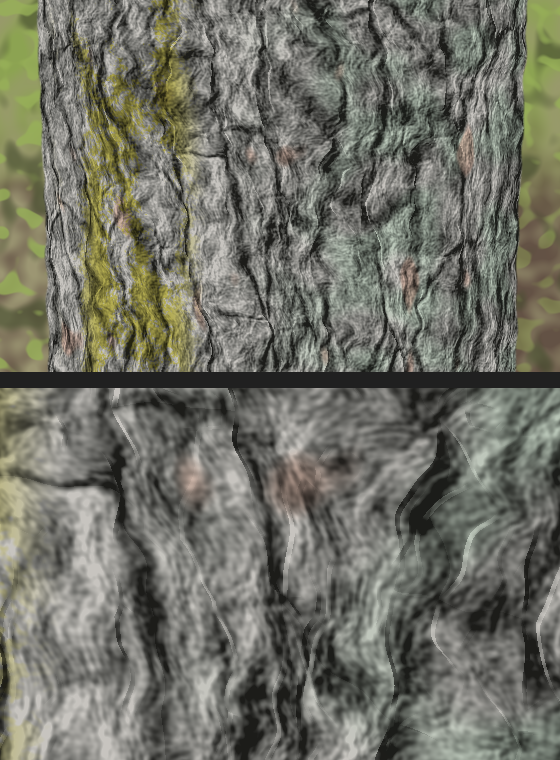
Top: the whole. Bottom: its middle third, enlarged.
Reproduce this texture procedurally as a WebGL 1 fragment shader.

```glsl
precision highp float;

uniform vec2 u_resolution;

// Bark colours
const vec3 CREVICE = vec3(0.11, 0.11, 0.10);
const vec3 BARK = vec3(0.45, 0.45, 0.435);
const vec3 PALE = vec3(0.78, 0.77, 0.75);
const vec3 MOSS = vec3(0.43, 0.41, 0.15);
const vec3 RUST = vec3(0.52, 0.41, 0.36);
const vec3 LICHEN_TINT = vec3(0.94, 1.02, 0.97);

// Backdrop colours
const vec3 LEAF = vec3(0.55, 0.64, 0.32);
const vec3 STRAW = vec3(0.61, 0.59, 0.45);
const vec3 SHADE = vec3(0.27, 0.30, 0.18);
const vec3 SOIL = vec3(0.39, 0.32, 0.27);

// Trunk outline, as x at the bottom and the top, in canvas heights
const vec2 LEFT_EDGE = vec2(0.133, 0.102);
const vec2 RIGHT_EDGE = vec2(1.382, 1.418);
const float EDGE_SOFTNESS = 0.004;

// Bark structure
const vec2 PLATE_SCALE = vec2(9.5, 2.5);
const vec2 FLAKE_SCALE = vec2(18.0, 9.0);
const vec2 GRAIN_SCALE = vec2(24.0, 15.0);
const float SPECKLE_SCALE = 150.0;
const float CRACK_MIN = 0.010;
const float CRACK_MAX = 0.036;
const float FLAKE_CRACK = 0.011;
const float TILT = 0.16;
const vec2 LIGHT_STEP = vec2(-0.0032, 0.0026);
const float RELIEF = 1.5;

vec2 hash2(vec2 p) {
  vec3 h = fract(vec3(p.xyx) * vec3(0.1031, 0.1030, 0.0973));
  h += dot(h, h.yzx + 33.33);
  return fract((h.xx + h.yz) * h.zy);
}

float cornerSlope(vec2 cell, vec2 offset) {
  float angle = 6.2832 * hash2(cell).x;
  return dot(vec2(cos(angle), sin(angle)), offset);
}

// Gradient noise, about -0.7 to 0.7
float noise(vec2 p) {
  vec2 i = floor(p), f = fract(p);
  vec2 w = f * f * f * (f * (f * 6.0 - 15.0) + 10.0);
  vec2 e = vec2(1.0, 0.0);
  return mix(mix(cornerSlope(i, f), cornerSlope(i + e, f - e), w.x),
             mix(cornerSlope(i + e.yx, f - e.yx), cornerSlope(i + 1.0, f - 1.0), w.x), w.y);
}

float fbm(vec2 p) {
  float sum = 0.0, amp = 0.5;
  for (int i = 0; i < 4; i++) {
    sum += amp * noise(p);
    p = mat2(1.9, 0.5, -0.5, 1.9) * p + 17.3;
    amp *= 0.62;
  }
  return sum;
}

// Stretched cells: distance to the border in canvas units, and a cell id
vec2 plates(vec2 p, vec2 scale) {
  vec2 q = p * scale, base = floor(q);
  vec2 near1 = vec2(8.0), near2 = vec2(9.0);
  float id = 0.0;
  for (int y = -1; y <= 1; y++) {
    for (int x = -1; x <= 1; x++) {
      vec2 cell = base + vec2(float(x), float(y));
      vec2 r = cell + hash2(cell) - q;
      if (dot(r, r) < dot(near1, near1)) {
        near2 = near1;
        near1 = r;
        id = hash2(cell + 71.0).y;
      } else if (dot(r, r) < dot(near2, near2)) {
        near2 = r;
      }
    }
  }
  vec2 span = near2 - near1;
  return vec2(0.5 * dot(near1 + near2, span) / length(span * scale), id);
}

// x: height of the bark, y: plate id
vec2 barkSurface(vec2 p) {
  vec2 q = p + 0.055 * vec2(noise(p * vec2(5.0, 3.5)), noise(p * 4.0 + 31.0));
  q += 0.016 * vec2(noise(p * 19.0 + 7.0), noise(p * 21.0 + 53.0));
  vec2 plate = plates(q, PLATE_SCALE);
  float width = mix(CRACK_MIN, CRACK_MAX, clamp(0.5 + 1.3 * noise(p * vec2(6.0, 3.0) + 9.0), 0.0, 1.0));
  float ridge = smoothstep(0.0, width, plate.x);
  float flake = smoothstep(0.0, FLAKE_CRACK, plates(q + 4.7, FLAKE_SCALE).x);
  flake = mix(1.0, flake, clamp(0.55 + 1.6 * noise(p * 6.0 + 23.0), 0.0, 1.0));
  return vec2(0.34 * ridge + 0.17 * flake + 0.85 * fbm(q * GRAIN_SCALE), plate.y);
}

vec3 barkColour(vec2 p, float side) {
  // Unroll the cylinder and lean the furrows
  vec2 q = vec2(0.64 * asin(0.94 * side) + TILT * p.y * (0.6 - side) + 3.0, p.y + 2.0);
  vec2 surface = barkSurface(q);
  float relief = surface.x - barkSurface(q + LIGHT_STEP).x;
  float speckle = noise(q * SPECKLE_SCALE);
  float tone = 0.10 + surface.x + RELIEF * clamp(relief, -0.16, 0.16);
  tone += 0.12 * (surface.y - 0.5) + 0.22 * speckle + 0.2 * noise(q * vec2(4.0, 2.0));
  tone += mix(0.07, -0.06, smoothstep(-0.7, 0.6, side)) - 0.12 * smoothstep(0.85, 1.0, side);
  tone = clamp(tone, 0.0, 1.0);
  vec3 colour = mix(mix(CREVICE, BARK, min(2.0 * tone, 1.0)), PALE, max(2.0 * tone - 1.0, 0.0));

  // Lichen, bare rusty wood and moss streaks
  float lichen = smoothstep(-0.3, 0.4, side) * smoothstep(-0.15, 0.25, noise(q * 7.0 + 3.0));
  colour *= mix(vec3(1.0), LICHEN_TINT, lichen);
  float rust = smoothstep(0.36, 0.5, noise(q * vec2(13.0, 6.0) + 40.0));
  colour = mix(colour, RUST * (0.4 + 1.2 * tone), 0.6 * rust);
  float band = smoothstep(-0.98, -0.75, side) * (1.0 - smoothstep(-0.5, -0.3, side));
  float growth = noise(q * vec2(10.0, 2.5) + 60.0) + 0.7 * fbm(q * 30.0 + 11.0) + 0.3 * speckle;
  float moss = band * smoothstep(0.0, 0.22, growth);
  return mix(colour, MOSS * (0.35 + 1.25 * tone), 0.85 * moss);
}

// Out-of-focus foliage and ground
vec3 backdropColour(vec2 p, float side) {
  float right = step(0.0, side);
  float blur = noise(p * vec2(11.0, 8.0) + 5.0);
  float litter = smoothstep(0.75, 0.35, p.y + 0.25 * blur);
  vec3 ground = mix(STRAW, SOIL, clamp(0.3 + 0.55 * right + 0.9 * noise(p * 17.0), 0.0, 1.0));
  vec3 colour = mix(mix(LEAF, STRAW, clamp(0.35 + 1.2 * blur, 0.0, 1.0)), ground, litter);
  colour = mix(colour, SHADE, 0.65 * smoothstep(0.05, 0.4, noise(p * vec2(14.0, 10.0) + 19.0)));
  float leaves = smoothstep(0.1, 0.28, noise(p * vec2(16.0, 20.0) + 37.0));
  return mix(colour, LEAF * 1.08, leaves * mix(0.8, 0.4, right * litter));
}

void main() {
  vec2 p = gl_FragCoord.xy / u_resolution.y;
  p.x += 0.5 * ((LEFT_EDGE.y + RIGHT_EDGE.y) - u_resolution.x / u_resolution.y) + 0.5 * (1.506 - LEFT_EDGE.y - RIGHT_EDGE.y);
  float left = mix(LEFT_EDGE.x, LEFT_EDGE.y, p.y) + 0.008 * noise(vec2(p.y * 16.0, 2.5));
  float right = mix(RIGHT_EDGE.x, RIGHT_EDGE.y, p.y) + 0.010 * noise(vec2(p.y * 13.0, 8.5));
  float side = (2.0 * p.x - left - right) / (right - left);
  float trunk = smoothstep(-EDGE_SOFTNESS, EDGE_SOFTNESS, min(p.x - left, right - p.x));
  vec3 bark = barkColour(p, clamp(side, -1.0, 1.0));
  gl_FragColor = vec4(mix(backdropColour(p, side), bark, trunk), 1.0);
}
```
